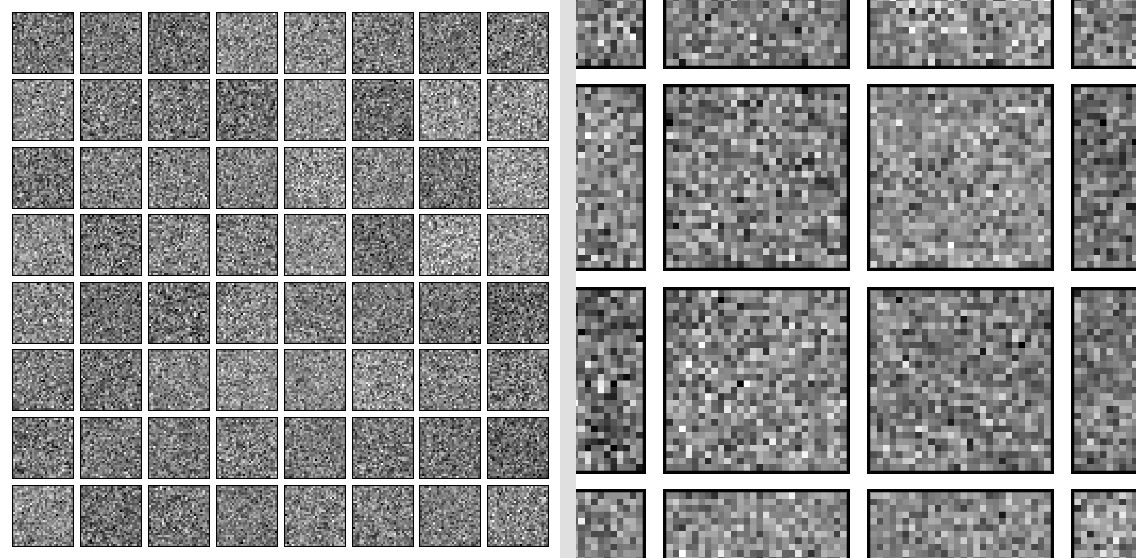
Left, the full canvas; right, a detail of the centre.
Write a WebGL 2 fragment shader that draws this pattern.

```glsl
#version 300 es
precision highp float;
// An 8 by 8 sheet of framed squares on white, each filled with a 28 by 28
// mosaic of grey static. An integer hash feeds a bell curve for every cell,
// and each square gets its own mean brightness and contrast.

uniform vec2 u_resolution;
out vec4 fragColor;

const float PANELS = 8.0;
const float CELLS = 28.0;
const vec2 ORIGIN = vec2(0.0212, 0.0206);  // lower left corner of first panel
const vec2 PITCH = vec2(0.1213, 0.1210);
const vec2 PANEL_SIZE = vec2(0.1113, 0.1118);
const float FRAME_WIDTH = 0.00196;         // share of the canvas height
const vec3 PAPER = vec3(1.0);
const vec3 FRAME = vec3(0.01);

// Three hashed values in 0..1 from a cell, a panel number and a seed
vec3 hash3(vec2 cell, float panel, float seed) {
    uvec3 v = uvec3(cell + 1.0, panel * 16.0 + seed);
    v = v * 1664525u + 1013904223u;
    v.x += v.y * v.z; v.y += v.z * v.x; v.z += v.x * v.y;
    v ^= v >> 16u;
    v.x += v.y * v.z; v.y += v.z * v.x; v.z += v.x * v.y;
    return vec3(v >> 8u) / 16777216.0;
}

// Normally distributed value with mean 0 and deviation 1
float gaussian(vec2 uniforms) {
    float radius = sqrt(-2.0 * log(max(uniforms.x, 1e-5)));
    return radius * cos(6.28319 * uniforms.y);
}

// Grey level of one mosaic cell
float cellGrey(vec2 cell, float panel, float mean, float deviation) {
    vec2 inside = clamp(cell, 0.0, CELLS - 1.0);
    float n = gaussian(hash3(inside, panel, 1.0).xy);
    return clamp(mean + deviation * n, 0.0, 1.0);
}

// Mosaic at cell coordinates g, blended over a thin band at cell edges
float mosaic(vec2 g, vec2 band, float panel, float mean, float deviation) {
    vec2 edge = floor(g + 0.5);
    vec2 t = clamp((g - edge) / band + 0.5, 0.0, 1.0);
    float a = cellGrey(edge - vec2(1.0, 1.0), panel, mean, deviation);
    float b = cellGrey(edge - vec2(0.0, 1.0), panel, mean, deviation);
    float c = cellGrey(edge - vec2(1.0, 0.0), panel, mean, deviation);
    float d = cellGrey(edge, panel, mean, deviation);
    return mix(mix(a, b, t.x), mix(c, d, t.x), t.y);
}

// Signed distance to an axis-aligned box
float boxDistance(vec2 p, vec2 halfSize) {
    vec2 q = abs(p) - halfSize;
    return length(max(q, 0.0)) + min(max(q.x, q.y), 0.0);
}

// Nearest device grid line, which keeps thin frames even
vec2 snap(vec2 p, vec2 resolution) {
    return floor(p * resolution + 0.5) / resolution;
}

float coverage(float dist, float pixel) {
    return clamp(0.5 - dist / pixel, 0.0, 1.0);
}

void main() {
    vec2 uv = gl_FragCoord.xy / u_resolution;
    vec2 aspect = u_resolution / u_resolution.y;
    float pixel = 1.0 / u_resolution.y;

    // Panel under this point
    vec2 index = clamp(floor((uv - ORIGIN + 0.5 * (PITCH - PANEL_SIZE)) / PITCH),
                       0.0, PANELS - 1.0);
    float panel = index.x + index.y * PANELS;
    vec2 size = snap(PANEL_SIZE, u_resolution);
    vec2 corner = snap(ORIGIN + index * PITCH, u_resolution);

    // Brightness and contrast of the whole panel
    float mean = 0.495 + 0.043 * gaussian(hash3(index, panel, 2.0).xy);
    float deviation = mix(0.135, 0.170, hash3(index, panel, 3.0).z);

    // Static inside the frame
    vec2 border = FRAME_WIDTH / aspect;
    vec2 inner = size - 2.0 * border;
    vec2 g = (uv - corner - border) / inner * CELLS;
    vec2 band = 0.4 * CELLS / (inner * u_resolution);
    vec3 grey = vec3(mosaic(g, band, panel, mean, deviation));

    // Paper, frame and static in layers
    float dist = boxDistance((uv - corner - 0.5 * size) * aspect, 0.5 * size * aspect);
    vec3 color = mix(PAPER, FRAME, coverage(dist, pixel));
    color = mix(color, grey, coverage(dist + FRAME_WIDTH, pixel));
    fragColor = vec4(color, 1.0);
}
```
